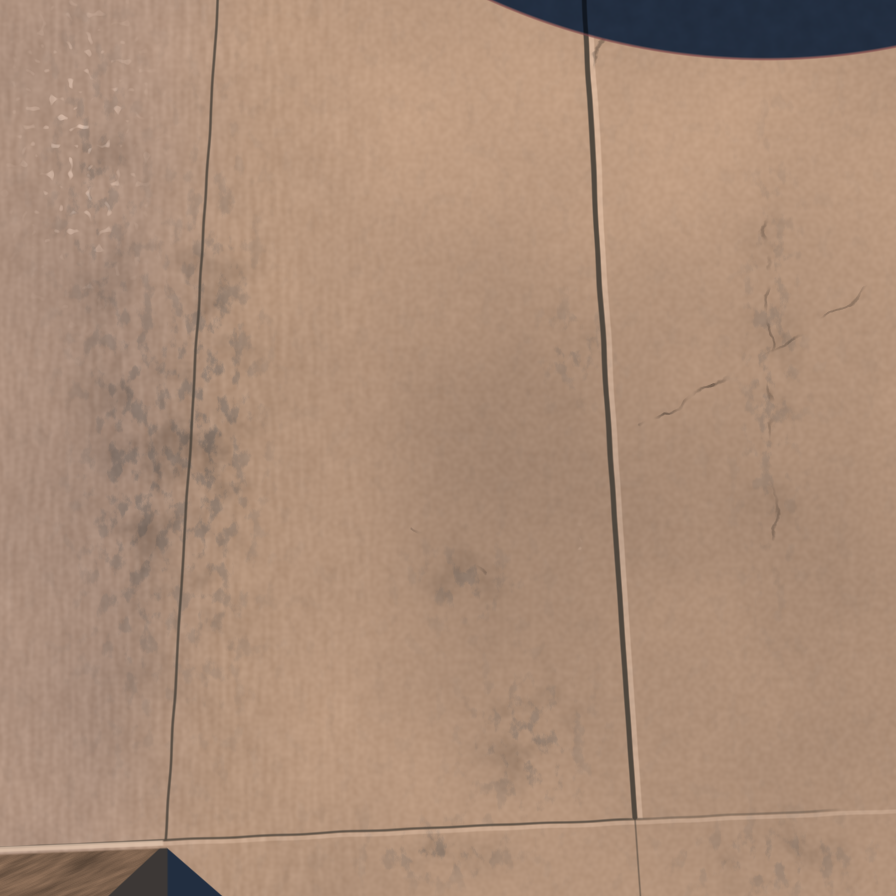
Write a three.js fragment shader that draws this texture.

```glsl
varying vec2 vUv;

#define EDGE 0.0016
#define GRAIN 0.085
#define STAIN_DEPTH 0.16
#define PIT_DEPTH 0.24
#define SLAB_LIGHT vec3(0.755, 0.620, 0.515)
#define SLAB_DARK vec3(0.595, 0.490, 0.415)
#define SHADOW vec3(0.135, 0.180, 0.250)
#define SEAM vec3(0.270, 0.245, 0.215)
#define WOOD vec3(0.470, 0.370, 0.295)
#define PIT_GREY vec3(0.440, 0.410, 0.390)

vec2 hashGradient(vec2 cell) {
  vec3 h = fract(cell.xyx * vec3(0.1031, 0.1030, 0.0973));
  h += dot(h, h.yzx + 33.33);
  float angle = 6.2832 * fract((h.x + h.y) * h.z);
  return vec2(cos(angle), sin(angle));
}

float gradientNoise(vec2 p) {
  vec2 i = floor(p), f = fract(p);
  vec2 w = f * f * f * (f * (f * 6.0 - 15.0) + 10.0);
  vec2 e = vec2(1.0, 0.0);
  float low = mix(dot(hashGradient(i), f), dot(hashGradient(i + e), f - e), w.x);
  float high = mix(dot(hashGradient(i + e.yx), f - e.yx),
                   dot(hashGradient(i + 1.0), f - 1.0), w.x);
  return mix(low, high, w.y) * 1.4;
}

float fbm(vec2 p) {
  float sum = 0.0, gain = 0.5;
  for (int i = 0; i < 5; i++) {
    sum += gain * gradientNoise(p);
    p = mat2(1.6, 1.2, -1.2, 1.6) * p + 7.3;
    gain *= 0.5;
  }
  return sum;
}

float blob(vec2 p, vec2 center, vec2 radius) {
  vec2 q = (p - center) / radius;
  return exp(-dot(q, q));
}

float stroke(float d, float halfWidth) {
  return 1.0 - smoothstep(halfWidth - EDGE * 0.5, halfWidth + EDGE, abs(d));
}

float inside(float d) {
  return 1.0 - smoothstep(-EDGE, EDGE, d);
}

// Ragged, broken hairline between two points
float crack(vec2 p, vec2 a, vec2 b) {
  vec2 q = p + 0.014 * vec2(fbm(p * 22.0), fbm(p * 22.0 + 31.0));
  vec2 along = b - a;
  float t = clamp(dot(q - a, along) / dot(along, along), 0.0, 1.0);
  return stroke(length(q - a - along * t), 0.0012)
       * smoothstep(-0.15, 0.25, gradientNoise(p * 28.0));
}

void main() {
  vec2 p = vUv;
  float wobble = 0.0012 * gradientNoise(p * 17.0);
  float leftSeam = p.x - 0.181 - 0.062 * p.y + wobble;
  float rightSeam = p.x - 0.715 + 0.063 * p.y + 0.003 * sin(3.1416 * p.y) + wobble;
  float floorSeam = p.y - 0.054 - 0.045 * p.x + wobble;
  float above = smoothstep(-EDGE, EDGE, floorSeam);

  // Broad tone of the slabs
  float tone = 0.66 + 0.36 * fbm(p * 4.0 + 3.0);
  tone += 0.26 * blob(p, vec2(0.42, 0.88), vec2(0.28, 0.25));
  tone += 0.20 * blob(p, vec2(0.86, 0.82), vec2(0.22, 0.18));
  tone += 0.16 * blob(p, vec2(0.30, 0.14), vec2(0.22, 0.12));
  tone -= 0.34 * blob(p, vec2(0.51, 0.46), vec2(0.17, 0.22));
  tone -= 0.26 * blob(p, vec2(0.78, 0.43), vec2(0.17, 0.16));
  tone -= 0.24 * blob(p, vec2(0.14, 0.47), vec2(0.10, 0.26));
  tone -= 0.14 * blob(p, vec2(0.96, 0.22), vec2(0.14, 0.20));
  vec3 color = mix(SLAB_DARK, SLAB_LIGHT, clamp(tone, 0.0, 1.15));
  color += vec3(-0.025, -0.012, 0.012) * (1.0 - smoothstep(-0.10, 0.08, leftSeam));

  // Brushed grain, fine speckle
  float brushed = gradientNoise(p * vec2(150.0, 26.0));
  float speckle = gradientNoise(p * 155.0) + 0.6 * gradientNoise(p * 70.0);
  float brushedZone = 1.0 - smoothstep(0.2, 0.6, p.x);
  color += GRAIN * (0.22 * speckle + 0.38 * brushed * brushedZone);

  // Weathered stains and pits
  float wear = blob(p, vec2(0.15, 0.47), vec2(0.055, 0.22))
             + blob(p, vec2(0.24, 0.53), vec2(0.045, 0.24))
             + 0.6 * blob(p, vec2(0.10, 0.80), vec2(0.04, 0.14))
             + 0.8 * blob(p, vec2(0.59, 0.17), vec2(0.06, 0.07))
             + 0.8 * blob(p, vec2(0.49, 0.05), vec2(0.07, 0.03))
             + 0.6 * blob(p, vec2(0.87, 0.04), vec2(0.10, 0.04))
             + 0.7 * blob(p, vec2(0.52, 0.35), vec2(0.05, 0.04))
             + 0.6 * blob(p, vec2(0.64, 0.61), vec2(0.035, 0.05))
             + 0.6 * blob(p, vec2(0.86, 0.58), vec2(0.03, 0.20));
  float pits = smoothstep(0.06, 0.38, fbm(p * vec2(58.0, 38.0)) + 0.10 * wear);
  color = mix(color, PIT_GREY, pits * (0.12 + wear) * PIT_DEPTH * 1.8);
  color *= 1.0 - STAIN_DEPTH * wear * smoothstep(-0.1, 0.4, fbm(p * 15.0));
  float chips = smoothstep(0.40, 0.70, gradientNoise(p * 95.0 + 9.0));
  color += 0.16 * chips * (blob(p, vec2(0.09, 0.84), vec2(0.06, 0.14))
                         + blob(p, vec2(0.638, 0.398), vec2(0.02, 0.012)));

  // Hairline cracks
  float cracks = crack(p, vec2(0.71, 0.52), vec2(0.80, 0.57))
               + 0.6 * crack(p, vec2(0.80, 0.57), vec2(0.99, 0.69))
               + 0.6 * crack(p, vec2(0.855, 0.76), vec2(0.865, 0.40))
               + 0.5 * crack(p, vec2(0.46, 0.41), vec2(0.54, 0.36))
               + 0.8 * crack(p, vec2(0.675, 0.97), vec2(0.665, 0.92));
  color *= 1.0 - 0.32 * min(cracks, 1.0);

  // Joints with lit lips
  color += 0.10 * stroke(rightSeam - 0.006, 0.0025) * above;
  color += 0.07 * stroke(floorSeam + 0.004, 0.0018);
  color = mix(color, SEAM, 0.80 * stroke(leftSeam, 0.0010) * above);
  color = mix(color, SEAM, stroke(rightSeam, mix(0.0005, 0.0024, above)) * mix(0.55, 0.9, above));
  float floorFade = mix(0.75, 0.35, smoothstep(0.69, 0.73, p.x))
                  * (1.0 - smoothstep(0.90, 0.95, p.x));
  color = mix(color, SEAM, floorFade * stroke(floorSeam, 0.0008));

  // Round shadow with a reddish rim
  float disc = length(p - vec2(0.855, 1.685)) - 0.75;
  color = mix(color, vec3(0.46, 0.25, 0.27), 0.7 * stroke(disc, 0.0018));
  vec3 shade = SHADOW * (1.0 + 0.10 * fbm(p * 45.0));
  shade *= 1.0 - 0.5 * stroke(rightSeam, 0.0022);
  color = mix(color, shade, inside(disc));

  // Wooden corner, its dark side and cast shadow
  float top = p.y - 0.046 - 0.040 * p.x;
  float slope = (p.x - 0.178) - 1.08 * (p.y - 0.053);
  float castEdge = (p.x - 0.187) + 1.15 * (p.y - 0.053);
  float fibres = fbm(vec2(p.x * 12.0 + p.y * 9.0, (p.y - p.x * 0.45) * 110.0));
  vec3 corner = mix(WOOD * (1.0 + 0.45 * fibres), vec3(0.24, 0.22, 0.21), smoothstep(-EDGE, EDGE, slope));
  corner = mix(corner, SHADOW, smoothstep(-EDGE, EDGE, p.x - 0.187));
  color = mix(color, corner, inside(max(top, castEdge)));
  color = mix(color, vec3(0.87, 0.76, 0.67), 0.8 * stroke(top - 0.006, 0.0025) * inside(p.x - 0.182));

  gl_FragColor = vec4(color, 1.0);
}
```
